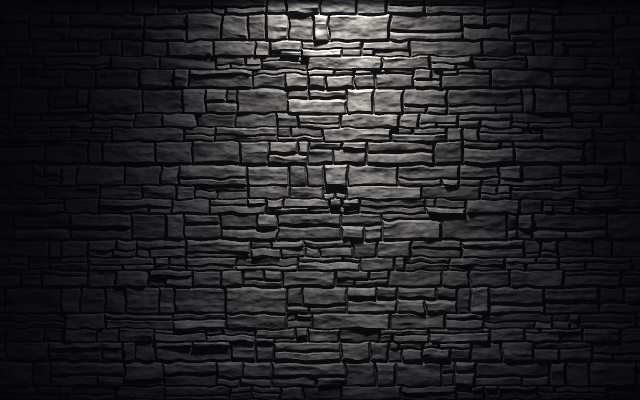
Write a Shadertoy shader that draws this texture.

```glsl
// A stacked ledge-stone wall under a single lamp near the top centre.
// Jittered rows are split into slabs that form a height field; grazing light,
// a short shadow march and a widening pool of light shade the stones.

const float ROWS = 22.0;
const float COLUMNS = 7.5;
const vec2 LAMP = vec2(0.855, 1.25);

float hash(vec2 p) {
    vec3 q = fract(p.xyx * vec3(0.1031, 0.1030, 0.0973));
    q += dot(q, q.yzx + 33.33);
    return fract((q.x + q.y) * q.z);
}

float noise(vec2 p) {
    vec2 i = floor(p), f = fract(p);
    f = f * f * (3.0 - 2.0 * f);
    return mix(mix(hash(i), hash(i + vec2(1, 0)), f.x),
               mix(hash(i + vec2(0, 1)), hash(i + vec2(1, 1)), f.x), f.y);
}

float fbm(vec2 p) {
    float sum = 0.0, gain = 0.5;
    for (int i = 0; i < 4; i++) {
        sum += gain * noise(p);
        p = mat2(1.6, 0.9, -0.9, 1.6) * p + 7.3;
        gain *= 0.5;
    }
    return sum;
}

// Jittered position of the joint at the left of a cell.
float joint(float cell, float row) {
    return cell + 0.6 * hash(vec2(cell, row) + 3.7);
}

// Returns edge distance, random id and relative height within the slab.
vec3 stone(vec2 p) {
    float y = p.y * ROWS + 0.25 * sin(p.y * 37.0);
    float row = floor(y);
    float x = p.x * COLUMNS + 9.0 * hash(vec2(row, 5.0)) + 20.0;
    float cell = floor(x);
    if (x < joint(cell, row)) cell -= 1.0;

    vec2 q = vec2(x, y);
    vec2 lo = vec2(joint(cell, row), row);
    vec2 hi = vec2(joint(cell + 1.0, row), row + 1.0);
    vec2 key = vec2(cell, row);

    // Split some stones into thin layers, then some layers into short pieces.
    if (hash(key + 11.0) > 0.4) {
        float cut = mix(lo.y, hi.y, mix(0.3, 0.7, hash(key + 17.0)));
        if (q.y > cut) { lo.y = cut; key += 101.0; } else hi.y = cut;
    }
    if (hash(key + 23.0) > 0.55) {
        float cut = mix(lo.x, hi.x, mix(0.25, 0.75, hash(key + 29.0)));
        if (q.x > cut) { lo.x = cut; key += 53.0; } else hi.x = cut;
    }
    vec2 gap = min(q - lo, hi - q) / vec2(COLUMNS, ROWS);
    return vec3(min(gap.x, gap.y), hash(key + 41.0), (q.y - lo.y) / (hi.y - lo.y));
}

// Protrusion of the wall in canvas units.
float wallHeight(vec2 p) {
    vec2 wobble = vec2(noise(p * 45.0), noise(p * 38.0 + 19.0)) - 0.5;
    vec3 s = stone(p + wobble * vec2(0.006, 0.007));
    float rough = fbm(p * vec2(17.0, 34.0) + s.y * 60.0);
    float strata = abs(noise(p * vec2(12.0, 55.0) + s.y * 31.0) - 0.5);
    float tilt = (s.z - 0.5) * (fract(s.y * 13.7) - 0.6) * 0.008;
    float face = 0.005 + 0.013 * s.y + 0.013 * rough - 0.007 * strata + tilt;
    return face * smoothstep(-0.0005, 0.005, s.x);
}

// Light left after nearby stones toward the lamp block the ray.
float shadow(vec2 p, float h, vec2 toLamp) {
    float block = 0.0;
    for (int i = 1; i <= 7; i++) {
        float reach = 0.0034 * float(i);
        float over = wallHeight(p + toLamp * reach) - h - 0.5 * reach;
        block = max(block, over);
    }
    return 1.0 - smoothstep(0.0, 0.0035, block);
}

// Bright cone widening downward, with a faint broad spill.
float lightPool(vec2 p) {
    float down = 1.0 - p.y;
    float side = p.x - LAMP.x;
    float cone = side / (0.23 + 0.32 * down);
    float spill = side / 0.62;
    float pool = 1.0 * exp(-cone * cone - 2.0 * down) + 0.11 * exp(-spill * spill);
    return pool * smoothstep(-0.01, 0.04, down) * smoothstep(-0.12, 0.15, p.y);
}

vec3 shade(vec2 p) {
    float e = 0.0018;
    float h = wallHeight(p);
    vec2 slope = vec2(wallHeight(p + vec2(e, 0)), wallHeight(p + vec2(0, e))) - h;
    vec3 normal = normalize(vec3(-slope / e, 1.0));
    vec2 toLamp = normalize(LAMP - p);
    float diffuse = max(dot(normal, normalize(vec3(toLamp, 0.55))), 0.0);
    float direct = diffuse * shadow(p, h, toLamp);

    float pool = lightPool(p);
    float grain = 0.75 + 0.5 * fbm(p * 90.0);
    float tone = mix(0.8, 1.15, stone(p).y) * grain;
    float lit = pool * tone * (1.5 * direct + 0.07);
    vec3 tint = mix(vec3(0.94, 0.96, 1.0), vec3(1.0, 0.975, 0.93), smoothstep(0.05, 0.4, pool));
    return vec3(0.018, 0.018, 0.028) + tint * lit / (1.0 + 0.22 * lit);
}

void mainImage(out vec4 fragColor, in vec2 fragCoord) {
    // Two diagonal samples soften the joints.
    vec3 a = shade((fragCoord + vec2(-0.25, 0.25)) / iResolution.y);
    vec3 b = shade((fragCoord + vec2(0.25, -0.25)) / iResolution.y);
    fragColor = vec4(0.5 * (a + b), 1.0);
}
```
